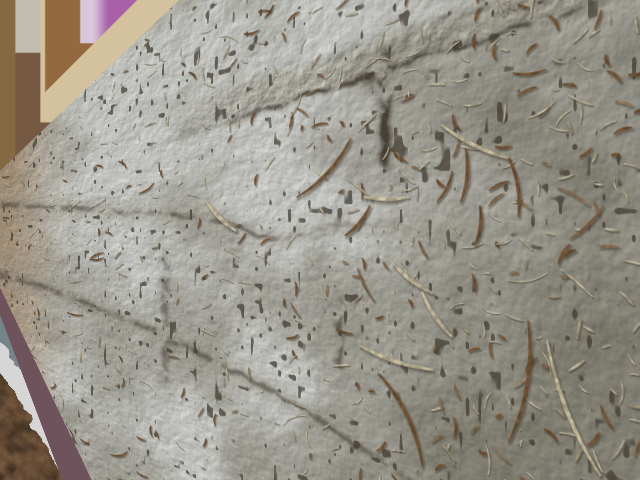
This texture is drawn by a Shadertoy shader. Its source:

```glsl
// An earthen wall seen at a slant, with straw pressed into the clay.
// Layered noise gives plaster and pits, bowed capsules give the straw,
// and half-planes cut out the shelf, the skirting and the floor.
const vec3 LIGHT = vec3(.75, .755, .74);
const vec3 MID = vec3(.61, .605, .57);
const vec3 DAMP = vec3(.49, .48, .43);
const vec3 WARM = vec3(.59, .5, .39);
const vec3 HOLLOW = vec3(.24, .21, .17);
const vec3 PALE = vec3(.75, .71, .59);
const vec3 BROWN = vec3(.42, .29, .17);
const float RELIEF = .55;

// Long strands: start and end, in canvas heights.
const vec4 PALE_STRANDS[7] = vec4[7](
  vec4(.92, .74, 1.06, .67), vec4(.76, .59, .85, .59), vec4(1.14, .29, 1.25, .01),
  vec4(.75, .28, .9, .23), vec4(.82, .45, .9, .39), vec4(.88, .39, .94, .3),
  vec4(.43, .58, .49, .52));
const vec4 BROWN_STRANDS[7] = vec4[7](
  vec4(.73, .71, .62, .59), vec4(.97, .69, .96, .58), vec4(1.06, .67, 1.08, .55),
  vec4(1., .57, .99, .49), vec4(.77, .57, .72, .51), vec4(1.1, .33, 1.06, .08),
  vec4(.79, .22, .88, .03));

float hash(vec2 p) {
  vec3 q = fract(p.xyx * .1031);
  q += dot(q, q.yzx + 33.33);
  return fract((q.x + q.y) * q.z);
}
float noise(vec2 p) {
  vec2 i = floor(p), f = fract(p);
  f *= f * (3. - 2. * f);
  return mix(mix(hash(i), hash(i + vec2(1, 0)), f.x),
    mix(hash(i + vec2(0, 1)), hash(i + 1.), f.x), f.y);
}
float fbm(vec2 p) {
  float sum = 0.;
  for (float amp = .53; amp > .06; amp *= .5) {
    sum += amp * noise(p);
    p = mat2(1.6, 1.2, -1.2, 1.6) * p + 7.3;
  }
  return sum;
}
float relief(vec2 uv) { return fbm(uv * 20.) + .5 * fbm(uv * 65.); }
float bell(float d, float size) { return exp(-d * d / (size * size)); }
float cover(float d) { return smoothstep(-1., 1., d * iResolution.y); }
float span(float lo, float hi, float v) {
  return smoothstep(lo - .02, lo + .02, v) * smoothstep(hi + .02, hi - .02, v);
}

// Distance to a bowed strand that tapers at both ends.
float strandDist(vec2 p, vec2 a, vec2 b, float size, float bow) {
  vec2 ab = b - a;
  float t = clamp(dot(p - a, ab) / dot(ab, ab), 0., 1.), arc = t - t * t;
  return length(p - a - ab * t - vec2(-ab.y, ab.x) * bow * arc) - size * (.5 + 2. * arc);
}
void strand(inout vec3 col, vec2 p, vec2 a, vec2 b, float size, float bow, vec3 tint) {
  float shade = strandDist(p + vec2(-.8, 1.2) * size, a, b, size, bow);
  col = mix(col, HOLLOW, .5 * smoothstep(size * 1.5, -size, shade));
  tint *= .82 + .35 * noise(p * 130.);
  col = mix(col, tint, .88 * cover(-strandDist(p, a, b, size, bow)));
}

// At most one chip of straw per grid cell.
void scatter(inout vec3 col, vec2 uv, float cells, float density) {
  for (int k = 0; k < 9; k++) {
    vec2 id = floor(uv * cells) + vec2(k % 3, k / 3) - 1.;
    if (hash(id + cells) > density) continue;
    vec2 mid = (id + vec2(hash(id + 11.), hash(id + 23.))) / cells;
    float angle = 6.283 * hash(id + 37.), kind = hash(id + 51.);
    vec2 arm = vec2(cos(angle), sin(angle)) * mix(.12, .48, hash(id + 67.)) / cells;
    vec3 tint = mix(mix(PALE, MID, .3), BROWN, smoothstep(.5, .8, kind));
    strand(col, uv, mid - arm, mid + arm, .0015 + .002 * kind, kind - .5, tint);
  }
}

vec3 wall(vec2 p) {
  float depth = .4 + .6 * p.x;
  vec2 uv = vec2(log(depth) / .6, (p.y - .56) / depth);
  float rough = fbm(uv * 24. + 9.), right = smoothstep(.4, 1.25, p.x);
  float damp = .75 * right + .3 * smoothstep(.4, 0., p.y) + 1.5 * fbm(uv * 4. + 3.) - .75;
  vec3 col = mix(LIGHT, MID, smoothstep(-.15, .55, damp));
  col = mix(col, DAMP, smoothstep(.5, 1.25, damp));
  col = mix(col, WARM, .8 * smoothstep(.16, 0., p.x));

  // Mortar courses, the deep crack and upright joints.
  vec2 w = p + .03 * depth * (vec2(rough, fbm(uv * 17.)) - .5);
  float top = w.y - .59 - .33 * w.x, start = smoothstep(.3, .6, p.x);
  float middle = w.y - .575 + .06 * w.x + .035 * bell(w.x - .57, .1);
  float low = w.y - .43 + .3 * w.x + .24 * w.x * w.x;
  float mortar = span(0., .07, top) * start;
  col = mix(col, DAMP * 1.12, .6 * mortar + .35 * bell(middle, .025) + .4 * bell(low, .025));
  float gap = .75 * bell(top, .007) * start + .5 * bell(low, .007);
  gap += .5 * bell(middle, .006) * smoothstep(.9, .5, p.x);
  gap += bell(w.x - .806, .012) * span(.65, .9, p.y);
  gap += .6 * bell(w.x - .71, .008) * span(.22, .38, p.y);
  gap += .5 * bell(w.x - .345, .009) * span(.2, .46, p.y);
  gap += 1.1 * bell(length(w - vec2(.79, .835)), .024);
  col = mix(col, HOLLOW, min(gap * smoothstep(.25, .62, rough), .9));

  // Grain lit from the upper left, then pits.
  float slope = relief(uv) - relief(uv + vec2(-.004, .005));
  col *= 1. + clamp(slope * RELIEF * (1. + mortar), -.35, .25);
  float pit = noise(uv * vec2(75, 42)) + .35 * fbm(uv * 9.) - .17;
  col = mix(col, HOLLOW, .7 * smoothstep(.84, .96, pit));
  scatter(col, uv, 23., .2 + .45 * right);
  scatter(col, uv, 11., .15 + .4 * right);
  for (int i = 0; i < 7; i++) {
    vec4 s = BROWN_STRANDS[i], t = PALE_STRANDS[i];
    strand(col, p, s.xy, s.zw, .0038, .3, BROWN);
    strand(col, p, t.xy, t.zw, .0042, -.2, PALE);
  }
  return col;
}

// Door frame, open shelf and bottle.
vec3 shelf(vec2 p) {
  vec3 col = mix(vec3(.46, .35, .26), vec3(.76, .74, .69), cover(p.y - .89));
  col = mix(col, vec3(.52, .41, .26), cover(.032 - p.x));
  vec3 bottle = mix(vec3(.85, .78, .86), vec3(.66, .38, .66), smoothstep(.19, .23, p.x));
  vec3 box = mix(vec3(.58, .41, .25), bottle, cover(p.x - .167) * cover(p.y - .91));
  box = mix(box, vec3(.83, .76, .62), max(cover(.714 + p.x - p.y), cover(.094 - p.x)));
  return mix(col, box, cover(p.x - .084) * cover(p.y - .745));
}
// Skirting, pale edging and a fibrous heap.
vec3 ground(vec2 p) {
  float fibre = fbm(p * 45.), edge = .225 - 1.75 * p.x + .05 * fibre - p.y;
  vec3 col = mix(vec3(.46, .52, .54), vec3(.84), cover(edge + .05));
  col = mix(col, vec3(.36, .27, .19) * (.5 + fibre), cover(edge - .015));
  return mix(col, vec3(.43, .32, .36), cover(p.y - .344 + 2.65 * p.x));
}
void mainImage(out vec4 fragColor, in vec2 fragCoord) {
  vec2 p = fragCoord / iResolution.y;
  vec3 col = mix(wall(p), shelf(p), cover(p.y - .644 - .954 * p.x));
  fragColor = vec4(mix(col, ground(p), cover(.401 - 2.1 * p.x - p.y)), 1);
}
```
